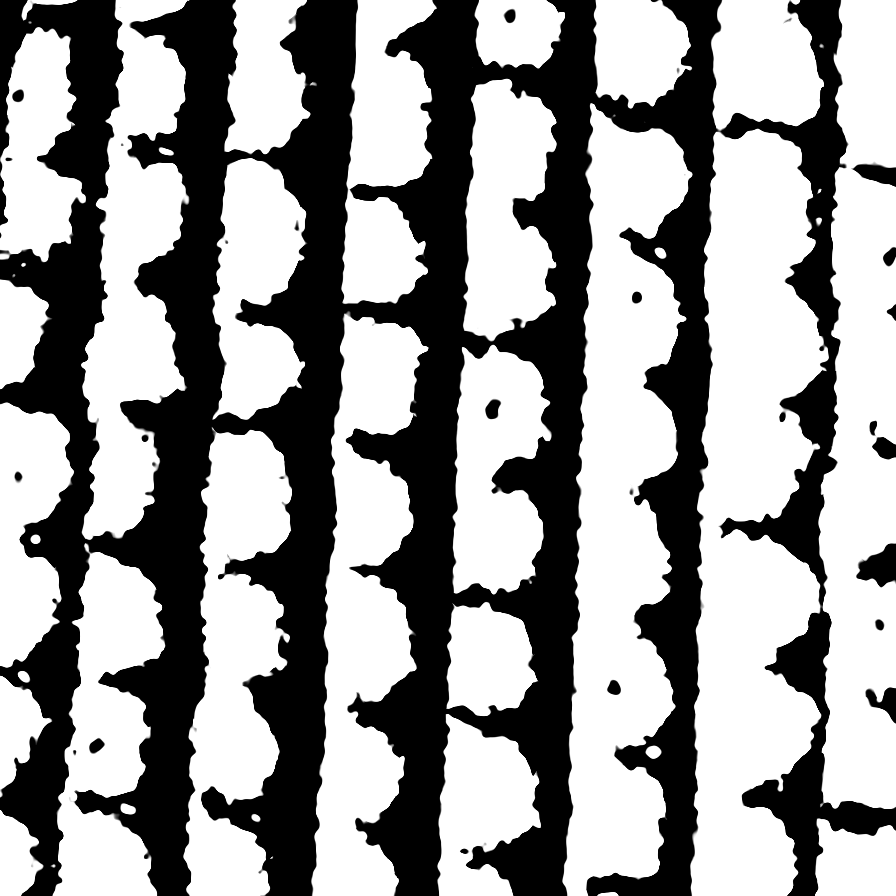
Reproduce this pattern procedurally as a WebGL 2 fragment shader.

```glsl
#version 300 es
precision highp float;
// Black and white cell tissue: slanted vertical walls with ragged edges.
// Each wall grows tapering spurs to its left, which part a row of rounded cells;
// specks, holes and the reach of the spurs are drawn from a hash per cell.

uniform vec2 u_resolution;
out vec4 fragColor;

const vec3 INK = vec3(0.0);
const vec3 PAPER = vec3(1.0);
const int LAST_WALL = 8;           // walls 0 and 8 lie on the canvas borders
const float WALL_PITCH = 0.138;
const float FIRST_WALL = -0.04;    // right edge of wall 0 at mid height
const float WALL_WIDTH = 0.051;    // widest wall
const float MIN_WIDTH = 0.018;
const float WIDTH_LOSS = 0.0022;   // thinning towards both sides
const float ROW_PITCH = 0.1445;
const float ROW_JITTER = 0.026;
const float FLARE_HEIGHT = 0.047;  // half height of a spur at its root
const float FLARE_LENGTH = 0.017;
const float TIP_HEIGHT = 0.0085;
const float TIP_TAPER = 0.55;
const float BRIDGE_REACH = 0.125;
const float BRIDGE_CHANCE = 0.16;
const float SPECK_CHANCE = 0.24;
const float HOLE_CHANCE = 0.1;
const float SPECK_RADIUS = 0.0065;
const float COARSE_GRAIN = 0.014;  // bumps along the edges
const float FINE_GRAIN = 0.012;

float hash(vec2 p) {
    vec3 q = fract(vec3(p.xyx) * 0.1031);
    q += dot(q, q.yzx + 33.33);
    return fract((q.x + q.y) * q.z);
}

float valueNoise(vec2 p) {
    vec2 cell = floor(p), f = fract(p);
    f = f * f * (3.0 - 2.0 * f);
    return mix(mix(hash(cell), hash(cell + vec2(1, 0)), f.x),
               mix(hash(cell + vec2(0, 1)), hash(cell + vec2(1, 1)), f.x), f.y);
}

// Noise centred on zero
float ripple(vec2 p) {
    return valueNoise(p + 40.0) - 0.5;
}

// Right edge of a wall; the slant eases off towards the right
float wallEdge(float i, float down) {
    float slant = 0.07 - 0.007 * i + 0.05 * max(0.0, 1.0 - i);
    return FIRST_WALL + WALL_PITCH * i + slant * (0.5 - down);
}

// Height of the first full row of spurs on a wall
float rowStart(float i) {
    float k = i - 1.0;
    return 0.165 + 0.008 * k + 0.0025 * k * k;
}

// Positive inside the ink of wall i and its spurs
float wallField(float i, vec2 p, float grain) {
    float rough = smoothstep(1.2, 3.2, abs(i - 4.2));
    float leftmost = smoothstep(3.0, 1.0, i);
    float swell = ripple(vec2(i * 7.3, p.y * 15.0));
    float sway = ripple(vec2(i * 5.1 + 9.0, p.y * 12.0)) * mix(0.008, 0.024, rough);
    float width = max(MIN_WIDTH, WALL_WIDTH - WIDTH_LOSS * (i - 3.0) * (i - 3.0));
    width += swell * mix(0.012, 0.03, rough) + swell * 0.02 * leftmost;

    // Wall: calm right side, ragged left side
    float right = wallEdge(i, p.y) + sway;
    float left = right - width;
    float wall = min(p.x - left + grain, right - p.x + grain * mix(0.45, 1.0, rough));

    // Nearest spur, cut to a tapering tip
    float row = round((p.y - rowStart(i)) / ROW_PITCH);
    vec2 id = vec2(i, row) + 17.0;
    float rootY = rowStart(i) + row * ROW_PITCH + (hash(id + 31.0) - 0.5) * ROW_JITTER;
    float outward = left - p.x;
    float d = max(outward, 0.0);
    float reach = mix(0.034, 0.088, hash(id));
    if (hash(id + 57.0) < BRIDGE_CHANCE) reach = BRIDGE_REACH;
    float bend = ripple(p * 26.0 + i) * 0.022 - 0.12 * d;
    float dy = p.y - rootY - 0.004 - bend;
    float flare = FLARE_HEIGHT * mix(0.75, 1.1, hash(id + 71.0)) * (1.0 - 0.3 * leftmost);
    float halfHeight = TIP_HEIGHT + flare * exp(-d / FLARE_LENGTH);
    float spur = min(halfHeight - abs(dy), (reach - d) * TIP_TAPER - abs(dy) * 0.4);
    spur = min(spur + grain * 0.9, right - p.x + grain * 0.45);
    float field = max(wall, spur);

    // Pale hole at the root of some spurs
    float hole = length(vec2(outward - 0.016, dy)) - SPECK_RADIUS + grain * 0.4;
    if (hash(id + 83.0) < HOLE_CHANCE) field = min(field, hole);

    // Dark speck in the middle of some cells
    float cellRow = floor((p.y - rowStart(i)) / ROW_PITCH);
    vec2 cellId = vec2(i, cellRow) + 109.0;
    float cellY = rowStart(i) + (cellRow + 0.4 + 0.2 * hash(cellId)) * ROW_PITCH;
    float speckX = 0.046 + 0.018 * hash(cellId + 13.0);
    float speck = SPECK_RADIUS - length(vec2(outward - speckX, (p.y - cellY) * 0.8));
    if (hash(cellId + 29.0) < SPECK_CHANCE) field = max(field, speck + grain * 0.4);
    return field;
}

void main() {
    vec2 p = gl_FragCoord.xy / u_resolution;
    p.y = 1.0 - p.y; // rows are counted downwards
    float grain = ripple(p * 62.0) * COARSE_GRAIN + ripple(p * 118.0 + 7.0) * FINE_GRAIN;

    float field = -1.0;
    for (int i = 0; i <= LAST_WALL; i++) {
        field = max(field, wallField(float(i), p, grain));
    }

    float soft = 0.8 / min(u_resolution.x, u_resolution.y);
    fragColor = vec4(mix(PAPER, INK, smoothstep(-soft, soft, field)), 1.0);
}
```
